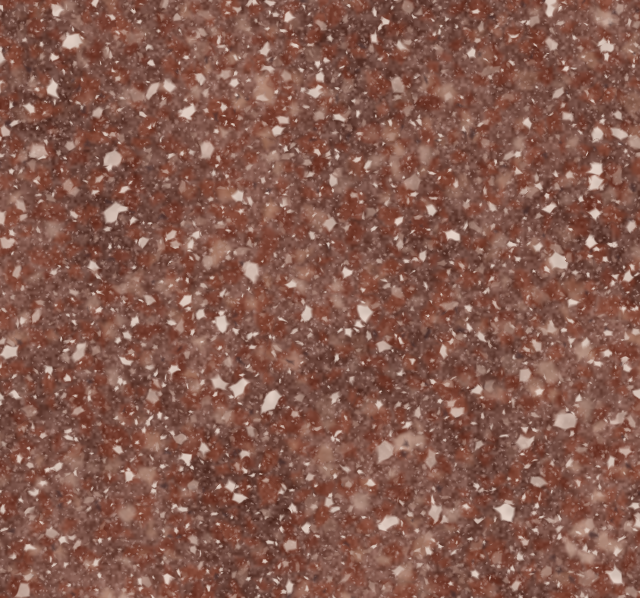
Reproduce this texture procedurally as a WebGL 2 fragment shader.

```glsl
#version 300 es
precision highp float;
precision highp int;
// Polished red-brown composite stone: rust grains, buried pale chips and sharp white flecks.

uniform vec2 u_resolution;
out vec4 fragColor;

// Integer hash: three random values in 0..1 for a cell and a seed
vec3 hash3(ivec2 cell, int seed) {
    uvec3 v = uvec3(ivec3(cell + 4096, seed)) * 1664525u + 1013904223u;
    v.x += v.y * v.z; v.y += v.z * v.x; v.z += v.x * v.y;
    v ^= v >> 16u;
    v.x += v.y * v.z; v.y += v.z * v.x; v.z += v.x * v.y;
    return vec3(v >> 8u) / 16777216.0;
}

float valueNoise(vec2 p, int seed) {
    ivec2 c = ivec2(floor(p));
    vec2 f = fract(p);
    f = f * f * (3.0 - 2.0 * f);
    float low = mix(hash3(c, seed).x, hash3(c + ivec2(1, 0), seed).x, f.x);
    float high = mix(hash3(c + ivec2(0, 1), seed).x, hash3(c + ivec2(1, 1), seed).x, f.x);
    return mix(low, high, f.y);
}

// Signed distance to an irregular five-sided grain
float grainDistance(vec2 p, float radius, float spin, ivec2 cell, int seed) {
    float d = -1e3;
    for (int k = 0; k < 5; k++) {
        vec3 h = hash3(cell, seed + 10 + k);
        float a = spin + (float(k) + 0.4 * (h.x - 0.5)) * 1.2566;
        d = max(d, dot(p, vec2(cos(a), sin(a))) - radius * mix(0.6, 1.1, h.y));
    }
    return d;
}

// Scattered grains: x is coverage, y a random tone per grain
vec2 grains(vec2 p, float scale, float density, float size, float blur, int seed) {
    p *= scale;
    blur = max(blur, 0.75 / u_resolution.y) * scale;
    ivec2 home = ivec2(floor(p));
    vec2 result = vec2(0.0);
    for (int j = -1; j <= 1; j++) {
        for (int i = -1; i <= 1; i++) {
            ivec2 cell = home + ivec2(i, j);
            vec3 place = hash3(cell, seed);
            if (place.z > density) continue;
            vec3 look = hash3(cell, seed + 1);
            float turn = 6.2832 * hash3(cell, seed + 2).x;
            vec2 d = p - vec2(cell) - place.xy;
            d = mat2(cos(turn), sin(turn), -sin(turn), cos(turn)) * d;
            d *= vec2(1.2, 0.87);
            float radius = size * mix(0.45, 1.0, look.x * look.x);
            float edge = grainDistance(d, radius, 6.2832 * look.y, cell, seed);
            float cover = smoothstep(blur, -blur, edge);
            if (cover > result.x) result = vec2(cover, look.z);
        }
    }
    return result;
}

// Lays chips over a ground; brighter chips are more opaque
vec3 layChips(vec3 ground, vec2 chip, float shade) {
    float tone = smoothstep(0.0, 0.85, chip.y);
    vec3 pale = mix(vec3(0.66, 0.51, 0.45), vec3(0.87, 0.80, 0.76), tone);
    return mix(ground, pale + shade, chip.x * mix(0.45, 0.97, tone));
}

void main() {
    vec2 p = gl_FragCoord.xy / u_resolution.y;
    float cloud = valueNoise(p * 5.0, 1) * 0.55 + valueNoise(p * 12.0, 2) * 0.45;
    cloud = smoothstep(0.15, 0.85, cloud);
    float mottle = valueNoise(p * 75.0, 3) - 0.5;
    float grit = valueNoise(p * 190.0, 4) - 0.5;
    // Rough outline for the grains
    vec2 rough = p + 0.007 * (vec2(valueNoise(p * 85.0, 5), valueNoise(p * 85.0, 6)) - 0.5);

    // Brown binder
    vec3 colour = mix(vec3(0.385, 0.245, 0.21), vec3(0.51, 0.345, 0.30), cloud);
    colour += 0.10 * mottle + 0.15 * grit;

    // Soft rust grains
    vec2 rust = grains(rough, 27.0, 1.0, 0.57, 0.007, 100);
    vec3 rustColour = mix(vec3(0.43, 0.205, 0.15), vec3(0.53, 0.28, 0.205), rust.y);
    colour = mix(colour, rustColour + 0.07 * mottle + 0.06 * grit, rust.x * 0.8);

    // Pale chips sunk below the surface, gathered in the lighter clouds
    vec2 sunk = grains(rough, 22.0, 0.55, 0.42, 0.007, 200);
    vec3 sunkColour = mix(vec3(0.65, 0.46, 0.37), vec3(0.76, 0.64, 0.58), sunk.y);
    colour = mix(colour, sunkColour + 0.10 * mottle, sunk.x * mix(0.12, 0.85, cloud));

    // Fine dust and specks
    vec2 haze = grains(p, 105.0, 0.42, 0.38, 0.0025, 300);
    colour = mix(colour, vec3(0.67, 0.53, 0.49), haze.x * haze.y * 0.75);
    vec2 speck = grains(p, 165.0, 0.40, 0.40, 0.0017, 400);
    colour = mix(colour, vec3(0.75, 0.63, 0.60), speck.x * speck.y * 0.75);

    // Sparse dark mineral grains
    vec2 dark = grains(rough, 45.0, 0.08, 0.28, 0.004, 500);
    colour = mix(colour, vec3(0.26, 0.17, 0.17), dark.x * 0.65);

    // Pale chips in three sizes
    colour = layChips(colour, grains(rough, 66.0, 0.38, 0.34, 0.0021, 600), 0.0);
    colour = layChips(colour, grains(rough, 33.0, 0.42, 0.33, 0.0026, 700), 0.08 * mottle);
    colour = layChips(colour, grains(rough, 17.0, 0.42, 0.27, 0.0030, 800), 0.10 * mottle);

    fragColor = vec4(clamp(colour, 0.0, 1.0), 1.0);
}
```
